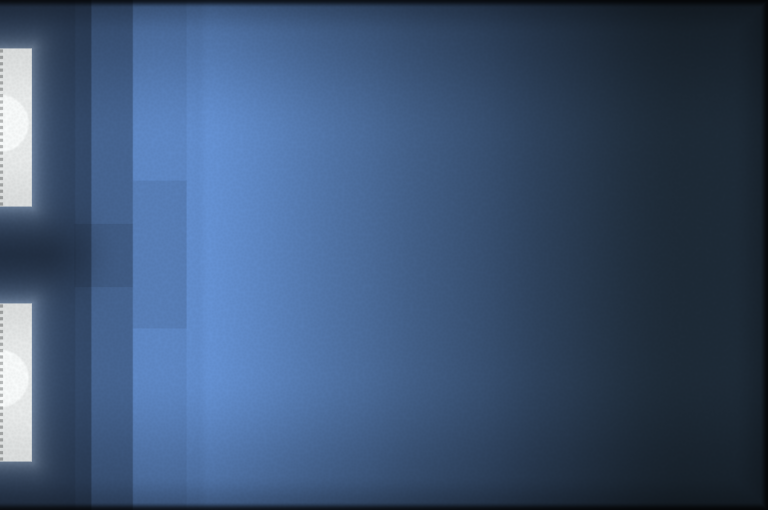
This background is drawn by a Shadertoy shader. Its source:

```glsl
vec2 hash2(vec2 cell) {
    vec2 q = vec2(dot(cell, vec2(127.1, 311.7)), dot(cell, vec2(269.5, 183.3)));
    return fract(sin(q) * 43758.5);
}

float cellular(vec2 p) {
    vec2 cell = floor(p);
    float nearest = 2.0;
    for (int j = -1; j <= 1; j++) {
        for (int i = -1; i <= 1; i++) {
            vec2 neighbour = cell + vec2(i, j);
            nearest = min(nearest, length(neighbour + hash2(neighbour) - p));
        }
    }
    return nearest;
}

float boxDistance(vec2 p, vec2 halfSize) {
    vec2 d = abs(p) - halfSize;
    return length(max(d, 0.0)) + min(max(d.x, d.y), 0.0);
}

float edge(float x, float place, float soft) {
    return smoothstep(place - soft, place + soft, x);
}

void mainImage(out vec4 fragColor, in vec2 fragCoord) {
    vec2 uv = fragCoord / iResolution.xy;
    float aspect = iResolution.x / iResolution.y;
    vec2 p = vec2(uv.x * aspect, uv.y);
    float pixel = 1.0 / iResolution.y;
    float soft = max(0.0012, 0.7 * pixel);
    float offCentre = abs(uv.y - 0.5);

    // Broad horizontal falloff from bright blue to slate
    vec3 brightBlue = vec3(0.405, 0.585, 0.85);
    vec3 midBlue = vec3(0.275, 0.395, 0.565);
    vec3 deepBlue = vec3(0.195, 0.28, 0.395);
    vec3 slate = vec3(0.115, 0.165, 0.215);
    vec3 color = mix(brightBlue, midBlue, smoothstep(0.2, 0.56, uv.x));
    color = mix(color, deepBlue, smoothstep(0.46, 0.72, uv.x));
    color = mix(color, slate, smoothstep(0.62, 0.9, uv.x));

    // Stepped vertical bands on the left
    float bands = mix(0.43, 0.47, edge(uv.x, 0.098, soft));
    bands = mix(bands, 0.66, edge(uv.x, 0.119, soft));
    bands = mix(bands, 0.90, edge(uv.x, 0.173, soft));
    bands = mix(bands, 0.95, edge(uv.x, 0.243, soft));
    bands = mix(bands, 1.0, edge(uv.x, 0.265, 0.008));
    color *= bands;

    // Darker panels crossing the bands
    float widePanel = boxDistance(uv - vec2(0.208, 0.501), vec2(0.035, 0.145));
    float lowPanel = boxDistance(uv - vec2(0.135, 0.499), vec2(0.038, 0.062));
    color *= 1.0 - 0.07 * (1.0 - edge(widePanel, 0.0, soft));
    color *= 1.0 - 0.09 * (1.0 - edge(lowPanel, 0.0, soft));
    float leftShade = 1.0 - smoothstep(0.05, 0.16, uv.x);
    color *= 1.0 - 0.32 * leftShade * exp(-pow(offCentre / 0.075, 2.0));

    // Fall off toward the frame
    color *= 1.0 - 0.24 * smoothstep(0.22, 0.5, offCentre);
    float border = min(min(uv.y, 1.0 - uv.y), (1.0 - uv.x) * aspect);
    color *= mix(0.25, 1.0, smoothstep(0.0, 0.016, border));
    color *= mix(0.8, 1.0, smoothstep(0.0, 0.07, border));

    // Two lit windows, repeated every half height
    vec2 local = vec2(p.x, mod(p.y, 0.5) - 0.25);
    float window = boxDistance(local, vec2(0.0625, 0.155));
    float outside = max(window, 0.0);
    color += vec3(0.22, 0.22, 0.21) * exp(-outside / 0.022);
    color += vec3(0.03, 0.035, 0.04) * exp(-outside / 0.07);

    vec3 pane = vec3(0.9, 0.91, 0.91) - 0.05 * smoothstep(0.05, 0.155, abs(local.y));
    float lamp = length(local - vec2(0.0, 0.008)) - 0.056;
    pane += 0.06 * (1.0 - edge(lamp, 0.0, 0.003));
    float teeth = edge(abs(fract(p.y * 80.0) - 0.5), 0.25, 0.12);
    pane -= 0.25 * teeth * (1.0 - edge(p.x, 0.006, soft));
    color = mix(color, pane, 1.0 - edge(window, 0.0, soft));

    // Fine mottled grain
    float grain = cellular(p * 150.0) - 0.5;
    color *= 1.0 + 0.04 * grain;

    fragColor = vec4(clamp(color, 0.0, 1.0), 1.0);
}
```
